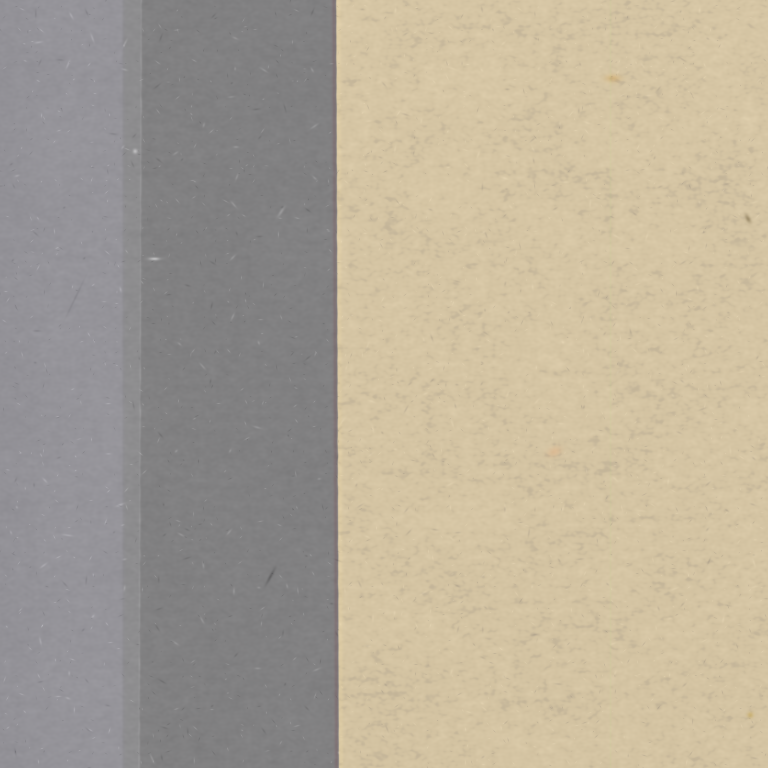
Reproduce this background procedurally as a Shadertoy shader.

```glsl
// Three upright bands of card: blue-grey, dark grey and a wide sheet of cream paper.
// Layered gradient noise gives the mottled pulp; hashed cells scatter fibres and specks,
// and a few soft ellipses add the larger stains and scratches.

vec2 hash2(vec2 p) {
    vec3 q = fract(p.xyx * vec3(0.1031, 0.1030, 0.0973));
    q += dot(q, q.yzx + 33.33);
    return fract((q.xx + q.yz) * q.zy);
}

float gradientNoise(vec2 p) {
    vec2 i = floor(p), f = fract(p);
    vec2 u = f * f * f * (f * (f * 6.0 - 15.0) + 10.0);
    vec2 o = vec2(0, 1);
    float a = dot(hash2(i) * 2.0 - 1.0, f);
    float b = dot(hash2(i + o.yx) * 2.0 - 1.0, f - o.yx);
    float c = dot(hash2(i + o.xy) * 2.0 - 1.0, f - o.xy);
    float d = dot(hash2(i + o.yy) * 2.0 - 1.0, f - o.yy);
    return mix(mix(a, b, u.x), mix(c, d, u.x), u.y);
}

// Soft rotated ellipse, 1 at its centre
float mark(vec2 p, vec2 radius, float angle) {
    float c = cos(angle), s = sin(angle);
    vec2 q = vec2(c * p.x + s * p.y, c * p.y - s * p.x) / radius;
    return exp(-dot(q, q));
}

// One short fibre in a share of the cells
float fibres(vec2 uv, float cells, float share, float seed) {
    vec2 p = uv * cells, id = floor(p) + seed;
    vec2 place = 0.35 + 0.3 * hash2(id), kind = hash2(id + 71.0);
    float size = mix(0.05, 0.16, hash2(id + 137.0).x);
    return step(kind.x, share) * mark(fract(p) - place, vec2(size, 0.04), kind.y * 6.283);
}

void mainImage(out vec4 fragColor, in vec2 fragCoord) {
    vec2 uv = fragCoord / iResolution.xy;
    float soft = max(0.0012, 0.8 / iResolution.x);

    // Slightly leaning, rough band edges
    float rough = 0.0008 * gradientNoise(vec2(3.0, uv.y * 60.0));
    float stripX = uv.x - 0.161 - rough;
    float darkX = uv.x - mix(0.1815, 0.1845, uv.y) - rough;
    float paperX = uv.x - mix(0.4412, 0.4378, uv.y) - rough;
    float strip = smoothstep(-0.004, 0.004, stripX);
    float dark = smoothstep(-soft, soft, darkX);
    float paper = smoothstep(-soft, soft, paperX);

    // Band colours
    vec3 blueGrey = vec3(0.585, 0.580, 0.602) - 0.012 * smoothstep(0.08, 0.0, uv.x);
    vec3 color = mix(blueGrey, vec3(0.552, 0.550, 0.556), strip);
    color = mix(color, vec3(0.505, 0.503, 0.507), dark);
    vec3 cream = vec3(0.832, 0.768, 0.638) + 0.008 * (uv.y - 0.5);
    color = mix(color, cream, paper);

    // Worn rims along the folds and the cut
    color += 0.045 * exp(-pow(darkX / 0.0016, 2.0)) * (0.6 + gradientNoise(uv * vec2(20, 70)));
    color -= 0.012 * exp(-pow(stripX / 0.002, 2.0));
    color += vec3(-0.01, -0.055, -0.05) * exp(-pow((paperX + 0.003) / 0.0026, 2.0)) * (1.0 - paper);
    color += vec3(0.025, 0.02, 0.0) * exp(-pow((paperX - 0.003) / 0.003, 2.0)) * paper;

    // Mottled pulp, stretched sideways
    float clouds = gradientNoise(uv * vec2(9, 14)) + 0.8 * gradientNoise(uv * vec2(24, 42) + 7.0);
    float grain = gradientNoise(uv * vec2(60, 100) + 19.0)
                + 0.8 * gradientNoise(uv * vec2(150, 210) + 43.0);
    color += mix(0.010, 0.014, paper) * clouds + mix(0.022, 0.030, paper) * grain;
    float greyPulp = smoothstep(0.15, 0.75, -grain - 0.5 * clouds);
    color += paper * greyPulp * vec3(-0.035, -0.030, -0.012);

    // Scattered fibres and specks
    float pale = 0.0, inky = 0.0;
    for (int i = 0; i < 3; i++) {
        float layer = float(i);
        pale += fibres(uv + layer * 0.137, 28.0 + 17.0 * layer, 0.16, 11.0 * layer);
        inky += fibres(uv + layer * 0.211, 31.0 + 19.0 * layer, 0.18, 200.0 + 13.0 * layer);
    }
    color += pale * mix(0.07, 0.03, paper);
    color -= inky * mix(vec3(0.05), vec3(0.065, 0.06, 0.04), paper);

    // Larger stains, nicks and scratches
    color -= 0.20 * mark(uv - vec2(0.974, 0.715), vec2(0.003, 0.006), 0.5);
    color -= 0.11 * mark(uv - vec2(0.352, 0.249), vec2(0.002, 0.011), -0.5);
    color -= 0.04 * mark(uv - vec2(0.098, 0.612), vec2(0.0015, 0.025), -0.45);
    color += 0.24 * mark(uv - vec2(0.201, 0.663), vec2(0.007, 0.002), 0.0);
    color += 0.18 * mark(uv - vec2(0.176, 0.803), vec2(0.003), 0.0);
    color += 0.10 * mark(uv - vec2(0.366, 0.724), vec2(0.002, 0.007), -0.6);
    color += vec3(0.0, -0.05, -0.12) * mark(uv - vec2(0.798, 0.898), vec2(0.010, 0.005), 0.0);
    color += vec3(0.02, -0.04, -0.06) * mark(uv - vec2(0.722, 0.412), vec2(0.009, 0.006), 0.4);
    color += vec3(-0.03, -0.06, -0.16) * mark(uv - vec2(0.977, 0.069), vec2(0.004), 0.0);

    // Faint green line down the paper
    color += vec3(-0.010, 0.010, -0.010) * exp(-pow((uv.x - 0.795) / 0.0012, 2.0));

    fragColor = vec4(clamp(color, 0.0, 1.0), 1.0);
}
```
